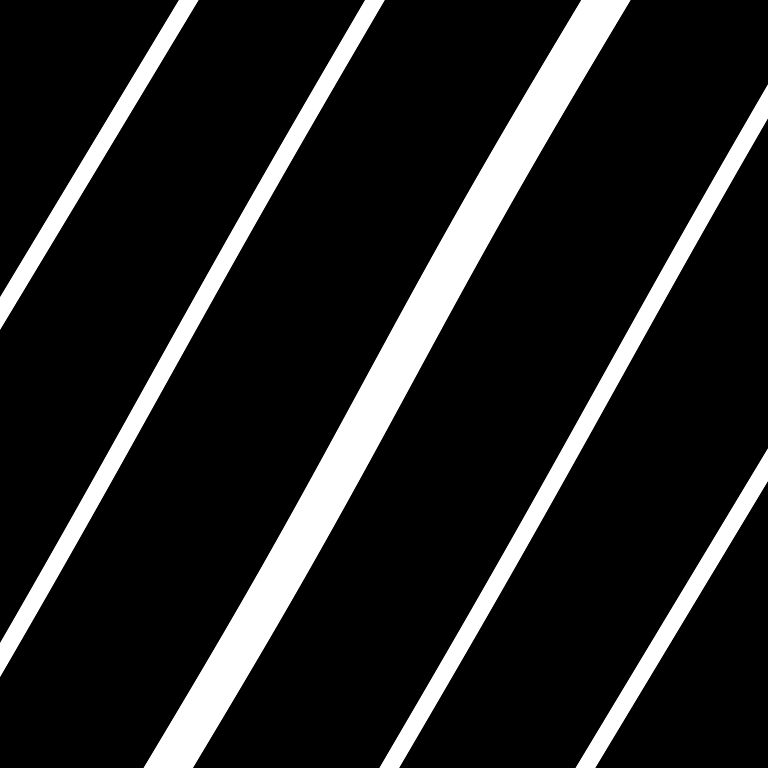
This pattern is drawn by a three.js fragment shader. Its source:

```glsl
varying vec2 vUv;

const vec3 BACKGROUND = vec3(0.0);
const vec3 STRIPE = vec3(1.0);
const float TAU = 6.2831853;

// Horizontal centre of a stripe at height y; rank 0 is the middle stripe
float stripeCentre(float rank, float y) {
  float side = abs(rank);
  float offset = rank * (0.309 - 0.0147 * side) - 0.0065 * mod(side, 2.0);
  float slant = 0.570 + 0.032 * max(side - 1.0, 0.0);
  float sway = 0.0045 * max(1.0 - 0.5 * side, 0.0) * sin(TAU * y);
  return 0.504 + offset + slant * (y - 0.5) + sway;
}

// Half the horizontal width: broad in the middle, thin elsewhere
float stripeHalfWidth(float rank) {
  return mix(0.0322, 0.0129, step(0.5, abs(rank)));
}

float band(float x, float centre, float halfWidth, float blur) {
  return 1.0 - smoothstep(-blur, blur, abs(x - centre) - halfWidth);
}

void main() {
  float blur = 0.6 * fwidth(vUv.x);
  float coverage = 0.0;

  // Slanted stripes on either side of the broad one
  for (int i = -2; i <= 2; i++) {
    float rank = float(i);
    float centre = stripeCentre(rank, vUv.y);
    coverage = max(coverage, band(vUv.x, centre, stripeHalfWidth(rank), blur));
  }

  gl_FragColor = vec4(mix(BACKGROUND, STRIPE, coverage), 1.0);
}
```
